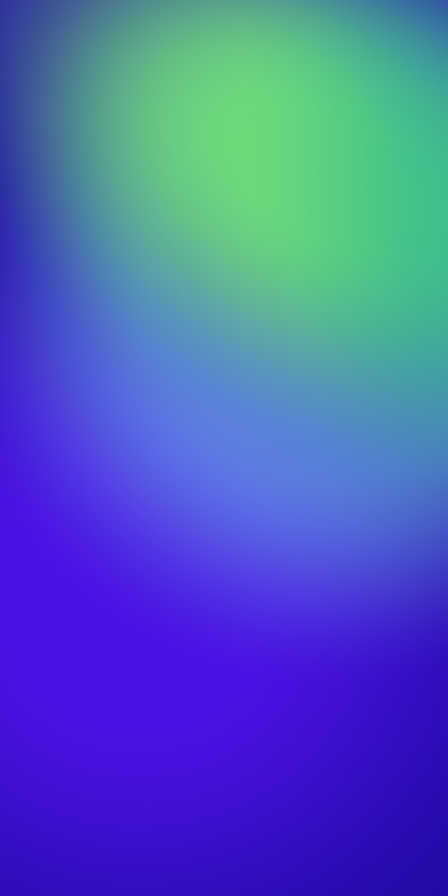
This background is drawn by a WebGL 2 fragment shader. Its source:

```glsl
#version 300 es
precision highp float;
// Soft mesh-like gradient: a violet glow on deep indigo, overlaid by a
// wide blue disc and a slanted green ellipse near the top right.
// Each layer is a distance field with a very broad smooth falloff.

uniform vec2 u_resolution;
out vec4 outColor;

// 1 inside the inner radius, fading smoothly to 0 at the outer radius.
float softDisc(vec2 offset, float inner, float outer) {
    return 1.0 - smoothstep(inner, outer, length(offset));
}

float hash(vec2 p) {
    return fract(sin(dot(p, vec2(12.99, 78.23))) * 43758.5);
}

void main() {
    // Height is 1 and width is 0.5.
    vec2 p = gl_FragCoord.xy / u_resolution * vec2(0.5, 1.0);

    // Indigo ground with a violet glow at the lower left.
    float glow = softDisc(p - vec2(0.156, 0.342), 0.117, 0.52);
    vec3 color = mix(vec3(0.13, 0.035, 0.64), vec3(0.29, 0.07, 0.89), glow);

    // Blue disc, brighter where the violet glow reaches it.
    vec3 blue = mix(vec3(0.25, 0.48, 0.70), vec3(0.37, 0.50, 0.90), glow);
    color = mix(color, blue, softDisc(p - vec2(0.375, 0.681), 0.195, 0.456));

    // Sheared green ellipse, shifting from lime to teal on the right.
    vec2 q = p - vec2(0.365, 0.805);
    q = vec2(0.7 * q.x, q.y + 0.35 * q.x);
    vec3 green = mix(vec3(0.43, 0.85, 0.48), vec3(0.25, 0.76, 0.54),
                     smoothstep(0.26, 0.5, p.x));
    color = mix(color, green, softDisc(q, 0.06, 0.345));

    // Faint dither against banding.
    color += (hash(gl_FragCoord.xy) - 0.5) / 255.0;
    outColor = vec4(color, 1.0);
}
```
